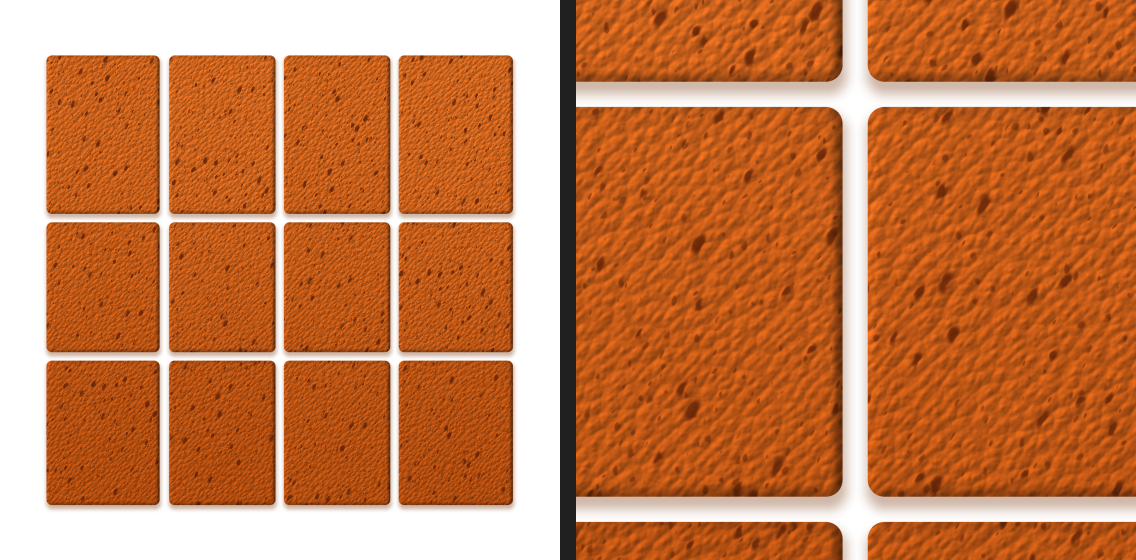
Left, the full canvas; right, a detail of the centre.
A Shadertoy shader for this pattern:

```glsl
const vec4 COL_LEFT   = vec4(0.083, 0.302, 0.507, 0.712);
const vec4 COL_RIGHT  = vec4(0.285, 0.492, 0.697, 0.916);
const vec3 ROW_BOTTOM = vec3(0.098, 0.371, 0.618);
const vec3 ROW_TOP    = vec3(0.356, 0.603, 0.901);
const float CORNER    = 0.010;
const float BEVEL     = 0.008;
const float GRAIN     = 0.62;
const float GRAIN_STEP = 0.0012;
const float PIT_SIZE  = 0.25;
const float SHADOW_SPREAD = 0.016;
const vec2 SHADOW_SHIFT = vec2(0.001, -0.006);
const vec2 LIGHT      = vec2(-0.85, 0.30);
const vec3 CLAY_LIGHT = vec3(0.785, 0.380, 0.112);
const vec3 CLAY_DEEP  = vec3(0.690, 0.300, 0.062);
const vec3 PIT_COLOR  = vec3(0.360, 0.125, 0.025);
const vec3 PAPER      = vec3(1.0);
const vec3 SHADOW     = vec3(0.72, 0.58, 0.49);

vec2 hash2(vec2 cell) {
    vec3 q = fract(cell.xyx * vec3(0.1031, 0.1030, 0.0973));
    q += dot(q, q.yzx + 33.33);
    return fract((q.xx + q.yz) * q.zy);
}

// Wrapping cellular noise: x = nearest distance, y = random id of that cell
vec2 cellular(vec2 unitPos, vec2 period, float seed) {
    vec2 q = unitPos * period;
    vec2 base = floor(q);
    vec2 nearest = vec2(9.0, 0.0);
    for (int j = -1; j <= 1; j++) {
        for (int i = -1; i <= 1; i++) {
            vec2 cell = base + vec2(i, j);
            vec2 wrapped = mod(cell, period) + seed;
            float d = length(cell + 0.1 + 0.8 * hash2(wrapped) - q);
            if (d < nearest.x) nearest = vec2(d, hash2(wrapped + 57.0).x);
        }
    }
    return nearest;
}

// Integer shears keep the slanted lattices periodic
vec2 diagonal(vec2 p) { return vec2(p.x + p.y, p.x - p.y); }
vec2 steep(vec2 p)    { return vec2(p.x + 2.0 * p.y, 2.0 * p.x - p.y); }

float grainHeight(vec2 p) {
    vec2 d = diagonal(p);
    float coarse = cellular(d, vec2(62.0, 108.0), 3.0).x;
    float fine = cellular(d, vec2(135.0, 190.0), 19.0).x;
    return -coarse - 0.35 * fine;
}

// Elongated holes, most of them tiny
float pits(vec2 p, vec2 period, float size, float seed) {
    vec2 c = cellular(steep(p), period, seed);
    float radius = size * c.y * c.y * c.y;
    return (1.0 - smoothstep(radius * 0.5, radius + 0.06, c.x)) * smoothstep(0.4, 0.75, c.y);
}

// Signed distance to the nearest rounded slab
float slabDistance(vec2 p) {
    vec2 d = vec2(1.0);
    for (int i = 0; i < 4; i++)
        d.x = min(d.x, max(COL_LEFT[i] - p.x, p.x - COL_RIGHT[i]));
    for (int j = 0; j < 3; j++)
        d.y = min(d.y, max(ROW_BOTTOM[j] - p.y, p.y - ROW_TOP[j]));
    d += CORNER;
    return length(max(d, 0.0)) + min(max(d.x, d.y), 0.0) - CORNER;
}

vec3 clay(vec2 p, float dist) {
    // Base tone: brighter toward the top, with a small shift per slab
    vec2 slab = vec2(dot(step(COL_LEFT - 0.006, vec4(p.x)), vec4(1.0)),
                     dot(step(ROW_BOTTOM - 0.006, vec3(p.y)), vec3(1.0)));
    float tone = smoothstep(0.05, 0.85, p.y) + 0.16 * (hash2(slab + 7.0).x - 0.5);
    vec2 w = 6.2831853 * p;
    tone += 0.06 * sin(5.0 * w.x + 2.0 * sin(4.0 * w.y)) * sin(7.0 * w.y + sin(3.0 * w.x));
    vec3 color = mix(CLAY_DEEP, CLAY_LIGHT, tone);

    // Relief lit from the upper left
    float height = grainHeight(p);
    float relief = height - grainHeight(p + GRAIN_STEP * vec2(-1.0, 1.0));
    color *= 1.0 + GRAIN * relief;

    // Pits with ragged outlines
    vec2 ragged = p + 0.0022 * vec2(height + 0.6, -height - 0.6);
    float wear = pits(ragged, vec2(14.0, 30.0), PIT_SIZE, 41.0);
    wear = max(wear, 0.65 * pits(ragged, vec2(29.0, 53.0), PIT_SIZE * 0.8, 83.0));
    color = mix(color, PIT_COLOR, 0.8 * wear);

    // Worn bevel: bright left rim, dark right and lower rims
    float e = 0.001;
    vec2 slope = vec2(slabDistance(p + vec2(e, 0.0)) - slabDistance(p - vec2(e, 0.0)),
                      slabDistance(p + vec2(0.0, e)) - slabDistance(p - vec2(0.0, e)));
    vec2 normal = slope / max(length(slope), 0.0001);
    float rim = smoothstep(-BEVEL, 0.0, dist + 0.003 * (height + 0.6));
    return color * (1.0 + rim * (0.32 * dot(normal, LIGHT) - 0.19));
}

void mainImage(out vec4 fragColor, in vec2 fragCoord) {
    vec2 p = fragCoord / iResolution.xy;
    float pixel = 1.0 / min(iResolution.x, iResolution.y);
    float dist = slabDistance(p);

    // Soft drop shadow on the ground
    float shade = 1.0 - smoothstep(-0.004, SHADOW_SPREAD - 0.004, slabDistance(p - SHADOW_SHIFT));
    vec3 color = mix(PAPER, SHADOW, 0.65 * shade * shade);

    float cover = 1.0 - smoothstep(-0.7 * pixel, 0.7 * pixel, dist);
    if (cover > 0.0) color = mix(color, clay(p, dist), cover);
    fragColor = vec4(clamp(color, 0.0, 1.0), 1.0);
}
```
